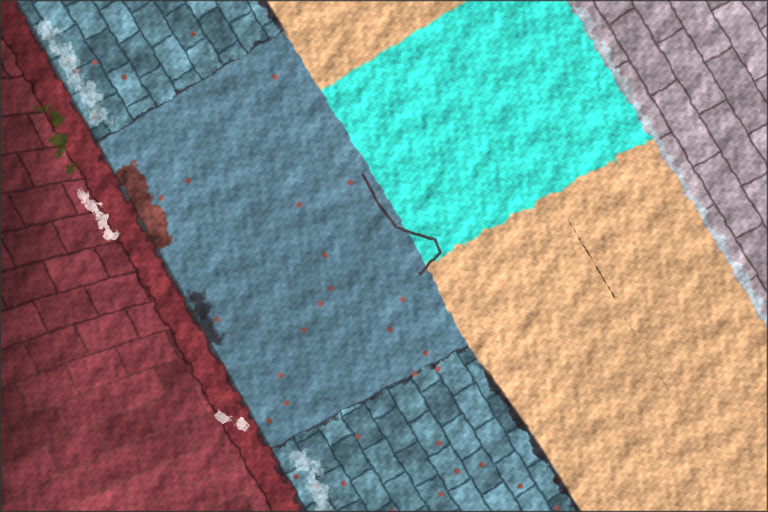
Reproduce this texture procedurally as a Shadertoy shader.

```glsl
// Slanted painted pavement: red brick, blue plaster, cyan and sand blocks, lilac brick.
const vec3 RED = vec3(0.50, 0.235, 0.26), CURB = vec3(0.47, 0.20, 0.22);
const vec3 BLUE = vec3(0.37, 0.50, 0.565), TEAL = vec3(0.38, 0.52, 0.57);
const vec3 CYAN = vec3(0.25, 0.89, 0.83), SAND = vec3(0.885, 0.695, 0.52);
const vec3 LILAC = vec3(0.67, 0.61, 0.635), PALE = vec3(0.74, 0.82, 0.85);
const vec3 DARK = vec3(0.16, 0.13, 0.14), RUST = vec3(0.46, 0.27, 0.25);
const float RELIEF = 0.42;   // plaster lighting
const float RAGGED = 0.005;  // waviness of paint edges
const float GRAIN = 0.10;    // fine grit

float hash(vec2 p) {
    p = fract(p * vec2(0.1031, 0.1137));
    p += dot(p, p.yx + 33.3);
    return fract((p.x + p.y) * p.x * 17.3);
}

// Layered, bent sines, roughly -1 to 1
float waves(vec2 p) {
    float sum = 0.0, amp = 0.5;
    for (int i = 0; i < 5; i++) {
        p = mat2(0.8, 0.6, -0.6, 0.8) * p * 1.8;
        sum += amp * sin(p.x + 1.7 * sin(p.y + float(i)));
        amp *= 0.6;
    }
    return sum;
}

// Cellular noise: distance to nearest seed, random value of that seed
vec2 cells(vec2 p) {
    vec2 best = vec2(9.0, 0.0);
    for (int i = 0; i < 9; i++) {
        vec2 c = floor(p) + vec2(i % 3 - 1, i / 3 - 1);
        float d = length(c + vec2(hash(c), hash(c + 57.0)) - p);
        if (d < best.x) best = vec2(d, hash(c + 113.0));
    }
    return best;
}

float segment(vec2 p, vec2 a, vec2 b) {
    p -= a;
    b -= a;
    return length(p - b * clamp(dot(p, b) / dot(b, b), 0.0, 1.0));
}

// Coverage inside a signed distance
float fill(float d, float soft) {
    return smoothstep(soft, -soft, d);
}

// Running bond: joint coverage and random tone of each brick
vec2 bricks(vec2 uv, vec2 size) {
    uv /= size;
    uv.x += 0.5 * mod(floor(uv.y), 2.0);
    vec2 f = (0.5 - abs(fract(uv) - 0.5)) * size;
    return vec2(fill(min(f.x, f.y) - 0.0025, 0.003), hash(floor(uv) + 40.0));
}

void mainImage(out vec4 fragColor, in vec2 fragCoord) {
    float px = 1.0 / iResolution.y, aa = 1.2 * px;
    vec2 p = vec2(fragCoord.x, iResolution.y - fragCoord.y) * px;  // y points down
    float rough = waves(p * 22.0), broad = waves(p * 3.0);
    float slope = rough - waves((p + 0.004) * 22.0);
    float rag = RAGGED * waves(p * 45.0);
    vec2 chips = cells(p * 24.0);
    vec2 along = vec2(p.y + 0.6 * p.x, p.x - 0.6 * p.y) + rag * 0.6;

    // Signed distances to the three long edges
    float bulge = 0.018 * exp(-pow((p.y - 0.66) / 0.13, 2.0));
    float redEdge = 0.86 * (p.x - 0.03 - 0.566 * p.y) + rag;
    float midEdge = 0.86 * (p.x - 0.518 - 0.615 * p.y + bulge) + rag * 0.6;
    float lilacEdge = 0.86 * (p.x - 1.109 - 0.606 * p.y) + rag * 1.2;

    // Red bricks in fanned courses, with a smooth curb
    vec2 fan = vec2(p.x - 0.5 * p.y, p.y + 0.55 * p.x * p.y);
    vec2 b = bricks(fan + rag * 0.4, vec2(0.115, 0.076));
    vec3 joint = mix(vec3(0.25, 0.13, 0.14), RUST, smoothstep(0.55, 0.9, p.y));
    vec3 red = mix(RED * (0.86 + 0.26 * b.y + 0.1 * broad), joint, b.x * 0.8);
    float curb = redEdge + 0.055;
    red = mix(red, CURB * (1.0 + 0.12 * rough), fill(-curb, aa));
    red *= 1.0 - 0.45 * fill(abs(curb) - 0.002, 0.003);
    red *= mix(0.72, 1.05, smoothstep(0.0, 0.16, p.x));

    // Blue plaster between two bare brick ends
    float topEnd = 0.85 * (p.y + 0.609 * p.x - 0.395) + rag;
    float lowEnd = 0.88 * (1.157 - p.y - 0.527 * p.x) + rag;
    float bare = min(topEnd, lowEnd);
    b = bricks(along, vec2(0.09, 0.06));
    vec3 brick = TEAL * (0.8 + 0.38 * b.y + 0.16 * rough);
    brick = mix(brick, vec3(0.15, 0.23, 0.28), b.x * 0.75);
    vec3 blue = mix(BLUE * (1.0 + 0.07 * broad), brick, fill(bare, aa));
    blue = mix(blue, DARK, 0.7 * fill(abs(bare) - 0.002 - rag * 0.5, 0.003));
    blue = mix(blue, RUST * 1.25, fill(chips.x - 0.13, 0.06) * step(0.86, chips.y));
    float flakes = min(segment(p, vec2(0.09, 0.06), vec2(0.20, 0.23)),
                       segment(p, vec2(0.59, 0.89), vec2(0.64, 0.99)));
    blue = mix(blue, PALE, 0.7 * fill(flakes - 0.015 + rag * 3.0, 0.006));
    float scar = segment(p, vec2(0.25, 0.34), vec2(0.31, 0.46));
    blue = mix(blue, RUST * (1.0 + 0.3 * rough), fill(scar - 0.024 + rag * 2.0, 0.004));
    float pit = segment(p, vec2(0.38, 0.58), vec2(0.42, 0.66));
    blue = mix(blue, DARK, 0.75 * fill(pit - 0.014 + rag * 2.0, 0.008));

    // Sand and cyan blocks with thin seams
    float cyanTop = 0.85 * (0.562 - p.y - 0.615 * p.x) + rag * 0.5;
    float cyanLow = 0.87 * (p.y + 0.567 * p.x - 0.99) + rag * 1.6;
    vec3 warm = mix(SAND, CYAN, fill(max(cyanTop, cyanLow), 0.004)) * (1.0 + 0.05 * broad);
    float seam = segment(p, vec2(1.11, 0.43), vec2(1.20, 0.58)) + abs(rag) * 0.6;
    float faint = segment(p, vec2(1.22, 0.62), vec2(1.34, 0.82)) + abs(rag);
    warm *= 1.0 - 0.55 * fill(seam - 0.002, 0.002) - 0.18 * fill(faint - 0.002, 0.002);

    // Lilac bricks running along the slope
    b = bricks(along + vec2(0.0, 0.01), vec2(0.19, 0.073));
    vec3 lilac = mix(LILAC * (0.91 + 0.17 * b.y + 0.07 * rough), DARK * 2.0, b.x * 0.8);
    lilac = mix(lilac, PALE, 0.7 * fill(abs(lilacEdge - 0.008) - 0.007 + rag, 0.004));

    // Strips and the dark gaps between them
    vec3 col = mix(red, blue, fill(-redEdge, aa));
    col = mix(col, warm, fill(-midEdge, aa));
    col = mix(col, lilac, fill(-lilacEdge, aa));
    col = mix(col, DARK, 0.65 * fill(abs(redEdge) - 0.004 - rag, 0.004));
    float gap = smoothstep(0.68, 0.74, p.y) + smoothstep(0.08, 0.04, p.y);
    col = mix(col, DARK, gap * 0.85 * fill(abs(midEdge + 0.004) - 0.006 - rag, 0.004));

    // Winding crack
    vec2 bend[6] = vec2[6](vec2(0.709, 0.342), vec2(0.742, 0.402), vec2(0.775, 0.445),
                           vec2(0.852, 0.47), vec2(0.858, 0.492), vec2(0.822, 0.537));
    float crack = 1.0;
    for (int i = 0; i < 5; i++) crack = min(crack, segment(p + rag * 0.5, bend[i], bend[i + 1]));
    col = mix(col, DARK * 1.8, 0.9 * fill(crack - 0.0028, 0.0018));

    // Weeds and scraps
    float weeds = segment(p, vec2(0.09, 0.205), vec2(0.14, 0.32));
    col = mix(col, vec3(0.25, 0.30, 0.12), 0.85 * fill(weeds - 0.008 + rag * 4.0, 0.004));
    float scraps = min(segment(p, vec2(0.165, 0.38), vec2(0.22, 0.46)),
                       segment(p, vec2(0.43, 0.81), vec2(0.47, 0.83)));
    col = mix(col, PALE.zxx, fill(scraps - 0.007 + rag * 2.5, 0.003));

    // Surface light, grit and thin frame
    col *= 1.0 + RELIEF * slope + GRAIN * (cells(p * 150.0).y - 0.5);
    vec2 rim = min(p, iResolution.xy * px - p);
    col = mix(col, vec3(0.2), fill(min(rim.x, rim.y) - 0.002, aa));
    fragColor = vec4(clamp(col, 0.0, 1.0), 1.0);
}
```
